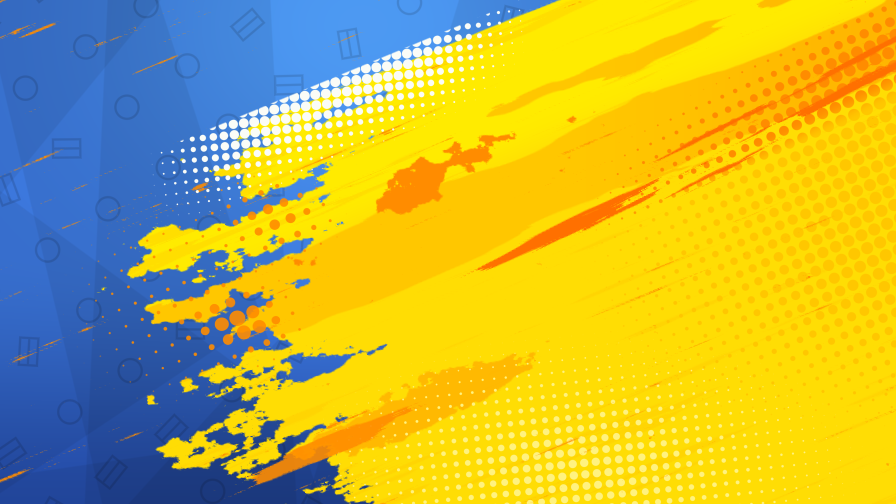
Give the GLSL for this background, as a WebGL 2 fragment shader.

```glsl
#version 300 es
precision highp float;
uniform vec2 u_resolution;
out vec4 outColor;

#define STROKE_ANGLE 0.393
#define STREAK_ANGLE 0.471
#define TOP_EDGE 0.507
#define RAGGED 2.7
#define YELLOW vec3(1.0, 0.865, 0.015)
#define LEMON vec3(1.0, 0.92, 0.0)
#define AMBER vec3(1.0, 0.78, 0.0)
#define ORANGE vec3(1.0, 0.55, 0.0)
#define DEEP_ORANGE vec3(1.0, 0.44, 0.0)
#define BLUE vec3(0.20, 0.40, 0.75)
#define NAVY vec3(0.12, 0.25, 0.56)
#define SKY vec3(0.27, 0.54, 0.84)

float hash(vec2 p) {
  vec3 q = fract(vec3(p.xyx) * 0.1031);
  q += dot(q, q.yzx + 33.33);
  return fract((q.x + q.y) * q.z);
}

float noise(vec2 p) {
  vec2 i = floor(p), f = fract(p);
  f = f * f * (3.0 - 2.0 * f);
  return mix(mix(hash(i), hash(i + vec2(1, 0)), f.x),
             mix(hash(i + vec2(0, 1)), hash(i + vec2(1, 1)), f.x), f.y);
}

float fbm(vec2 p) {
  float sum = 0.0, amp = 0.533;
  for (int i = 0; i < 4; i++) {
    sum += amp * noise(p + 40.0);
    p = p * 2.03 + 17.0;
    amp *= 0.5;
  }
  return sum;
}

mat2 turn(float a) { return mat2(cos(a), -sin(a), sin(a), cos(a)); }

// Antialiased mask of the positive part of a field
float cut(float f) {
  float w = fwidth(f) + 1e-4;
  return smoothstep(-w, w, f);
}

float blob(vec2 p, vec2 center, vec2 radius) {
  vec2 q = (p - center) / radius;
  return exp(-dot(q, q));
}

// Halftone grid; radius is a fraction of the cell
float dots(vec2 p, float angle, float cell, float radius) {
  vec2 q = fract(turn(angle) * p / cell) - 0.5;
  float aa = 0.7 / (u_resolution.y * cell);
  return (1.0 - smoothstep(-aa, aa, length(q) - radius)) * smoothstep(0.02, 0.07, radius);
}

// Faceted blue with faint outlined tokens
vec3 backdrop(vec2 p, float px) {
  vec3 col = mix(NAVY, BLUE, smoothstep(-0.05, 0.5, p.y));
  col = mix(col, SKY, 0.9 * blob(p, vec2(0.72, 0.95), vec2(0.5, 0.4)));
  for (int i = 0; i < 10; i++) {
    float k = float(i);
    vec2 c = vec2(hash(vec2(k, 3.0)) * 0.8, hash(vec2(k, 8.0)));
    float a = hash(vec2(k, 5.0)) * 6.283;
    float side = smoothstep(-px, px, dot(p - c, vec2(cos(a), sin(a))));
    col *= 1.0 + 0.07 * (side - 0.5);
  }
  vec2 g = turn(0.6) * p / 0.145;
  float kind = hash(floor(g));
  vec2 q = abs(turn(kind * 6.0) * (fract(g) - 0.5)) * 0.145;
  float box = max(q.x - 0.027, q.y - 0.018);
  float d = kind < 0.6 ? min(abs(box), max(q.y, box)) : abs(length(q) - 0.023);
  return col * (1.0 - 0.13 * (1.0 - smoothstep(0.0008, 0.0008 + 1.5 * px, d)));
}

void main() {
  float px = 1.0 / u_resolution.y;
  vec2 p = gl_FragCoord.xy * px;
  vec2 s = turn(STROKE_ANGLE) * p;
  vec2 t = turn(STREAK_ANGLE) * p;
  float streak = fbm(s * vec2(4.0, 28.0)) - 0.5;
  float fine = fbm(s * vec2(3.0, 75.0) + 9.0) - 0.5;
  float grain = fbm(p * vec2(30.0, 38.0)) - 0.5;

  // Torn left border of the paint, with loose islands
  float border = 0.55 - 0.15 * blob(p.yy, vec2(0.46), vec2(0.12))
    + 0.08 * blob(p.yy, vec2(0.6), vec2(0.05)) - 0.07 * blob(p.yy, vec2(0.22), vec2(0.08))
    + 0.26 * (1.0 - smoothstep(0.0, 0.15, p.y));
  float paint = (p.x - border) * 4.5 + streak * RAGGED + grain * 1.6;
  paint += 1.3 * blob(p, vec2(0.35, 0.38), vec2(0.07, 0.025))
    + 0.8 * blob(p, vec2(0.54, 0.665), vec2(0.05, 0.04))
    + 0.7 * blob(p, vec2(0.33, 0.52), vec2(0.06, 0.05))
    + 1.3 * blob(p, vec2(0.38, 0.09), vec2(0.1, 0.05));
  paint = min(paint, (TOP_EDGE - s.y) * 40.0 + fine * 2.0);

  // Broad bands and dry streaks inside the paint
  vec3 col = mix(YELLOW, LEMON, smoothstep(0.2, 0.3, s.y));
  col = mix(col, AMBER, 0.35 * cut(fine + streak * 0.5 - 0.2));
  float band = max(0.075 - abs(s.y - 0.17) + streak * 0.06,
                   0.017 - abs(s.y - 0.34) + streak * 0.08 - 0.1 * smoothstep(1.0, 0.8, p.x));
  col = mix(col, mix(AMBER, ORANGE, 0.3 * smoothstep(1.1, 1.8, p.x)), cut(band));
  float patchy = blob(s, vec2(0.86, -0.14), vec2(0.27, 0.05));
  col = mix(col, vec3(1.0, 0.7, 0.0), 0.85 * cut(patchy + streak + grain * 0.6 - 0.5));

  // Halftone fields on the right and along the bottom
  float right = smoothstep(1.05, 1.75, p.x) * smoothstep(0.08, 0.5, p.y);
  float upper = smoothstep(-0.09, -0.04, t.y);
  float dotSize = 0.43 * right * (1.0 - smoothstep(0.02, 0.13, t.y));
  col = mix(col, mix(AMBER, ORANGE, upper), dots(p, 0.42, 0.028, dotSize));
  float creamSize = 0.36 * blob(p, vec2(1.15, 0.07), vec2(0.36, 0.17));
  col = mix(col, vec3(1.0, 0.95, 0.5), dots(p, 0.1, 0.023, creamSize));

  // Hot diagonal scratches and splatter
  float scratch = fbm(t * vec2(2.5, 60.0)) - 0.47 - abs(t.y + 0.025) * 5.0
    - 0.5 * smoothstep(1.15, 0.8, p.x) + grain * 0.12;
  col = mix(col, DEEP_ORANGE, cut(scratch));
  float splat = blob(s, vec2(0.97, 0.253), vec2(0.1, 0.025))
    + 0.65 * blob(s, vec2(1.1, 0.29), vec2(0.2, 0.035))
    + 0.6 * blob(p, vec2(0.58, 0.49), vec2(0.04, 0.03));
  col = mix(col, ORANGE, cut(splat + grain * 1.5 + streak * 0.7 - 0.67));

  col = mix(backdrop(p, px), col, cut(paint));

  // Orange lower stroke and loose dots across the border
  float stroke = blob(s, vec2(0.64, -0.14), vec2(0.15, 0.024));
  col = mix(col, ORANGE, 0.9 * cut(stroke + fine * 1.5 + grain * 0.4 - 0.5));
  float loose = 0.42 * blob(p, vec2(0.48, 0.36), vec2(0.08, 0.05))
    + 0.3 * blob(p, vec2(0.55, 0.57), vec2(0.09, 0.06))
    + 0.1 * blob(p, vec2(0.35, 0.4), vec2(0.2, 0.2));
  col = mix(col, ORANGE, 0.9 * dots(p, 0.4, 0.035, loose));

  // White halftone along the upper edge
  float whiteSize = 0.47 * smoothstep(0.34, 0.5, s.y) * smoothstep(0.26, 0.5, p.x)
    * (1.0 - smoothstep(0.8, 1.1, p.x));
  float inside = 1.0 - smoothstep(-px, px, s.y - 0.528);
  col = mix(col, vec3(0.98, 0.99, 0.97), inside * dots(p, 0.1, 0.021, whiteSize));

  outColor = vec4(col, 1.0);
}
```
